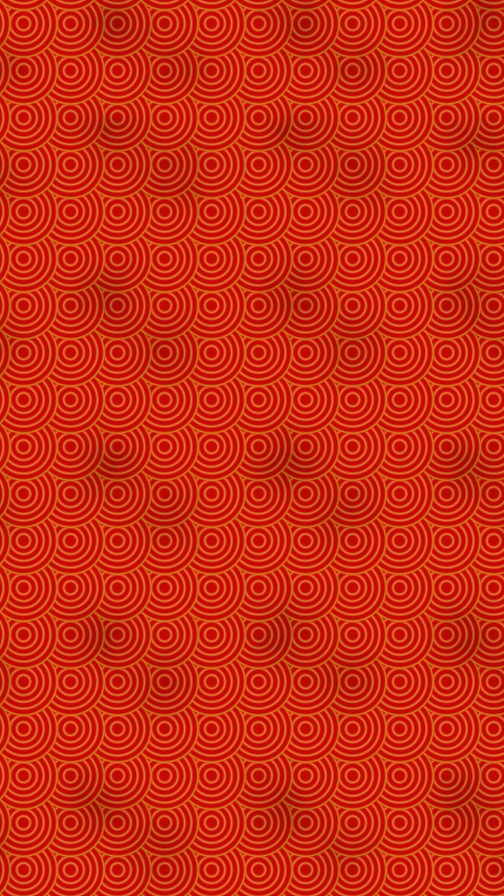
Reproduce this pattern procedurally as a WebGL 1 fragment shader.

```glsl
precision highp float;

uniform vec2 u_resolution;

const float CELLS_ACROSS = 10.72;
const float RING_COUNT = 5.0;
const float RING_STEP = 1.0 / 7.0;
const float HALF_LINE = 0.0195;
const float SOFTNESS = 0.047;

const vec3 RED = vec3(0.765, 0.04, 0.018);
const vec3 ORANGE = vec3(0.94, 0.52, 0.24);
const vec3 GOLD = vec3(0.88, 0.56, 0.15);

float hash(vec2 p) {
  return fract(sin(dot(p, vec2(41.3, 289.1))) * 4375.85);
}

float noise(vec2 p) {
  vec2 i = floor(p);
  vec2 f = fract(p);
  f = f * f * (3.0 - 2.0 * f);
  float low = mix(hash(i), hash(i + vec2(1.0, 0.0)), f.x);
  float high = mix(hash(i + vec2(0.0, 1.0)), hash(i + vec2(1.0, 1.0)), f.x);
  return mix(low, high, f.y);
}

float fbm(vec2 p) {
  float sum = 0.0;
  float weight = 0.5;
  for (int i = 0; i < 4; i++) {
    sum += weight * noise(p);
    p = p * 2.1 + 7.3;
    weight *= 0.5;
  }
  return sum;
}

// Coverage of a shape with signed distance d
float fill(float d, float blur) {
  return clamp(0.5 - d / blur, 0.0, 1.0);
}

// Concentric lines: orange inside, gold on the rim; alpha is coverage
vec4 rings(float radius, float blur) {
  float index = clamp(floor(radius / RING_STEP + 0.5), 1.0, RING_COUNT);
  float d = abs(radius - index * RING_STEP);
  float line = fill(d - HALF_LINE, blur) - fill(d + HALF_LINE, blur);
  vec3 ink = mix(ORANGE, GOLD, step(RING_COUNT - 0.5, index));
  return vec4(ink, line);
}

// Overlapping discs, painted from lower right to upper left
vec3 scales(vec2 p, float blur) {
  vec2 cell = floor(p);
  float outer = RING_COUNT * RING_STEP + HALF_LINE;
  vec3 color = RED;
  for (int row = 0; row < 3; row++) {
    for (int column = 0; column < 3; column++) {
      vec2 center = cell + vec2(1.5 - float(column), 1.5 - float(row));
      float radius = length(p - center);
      vec4 line = rings(radius, blur);
      vec3 disc = mix(RED, line.rgb, line.a);
      color = mix(color, disc, fill(radius - outer, blur));
    }
  }
  return color;
}

// Soft spot repeated on a coarse grid
float blotch(vec2 p, vec2 origin, vec2 period, float size) {
  vec2 q = mod(p - origin + 0.5 * period, period) - 0.5 * period;
  return exp(-dot(q, q) / (size * size));
}

// Smoky stains, drifting left downwards and closer together at the top
float stains(vec2 p) {
  vec2 warp = vec2(noise(p * 0.8), noise(p * 0.8 + 31.7)) - 0.5;
  vec2 q = p + warp * 0.35;
  q.x += 0.022 * p.y;
  q.y -= 1.35 * (1.0 - smoothstep(1.5, 3.0, p.y));
  vec2 period = vec2(3.86, 3.6);
  float dark = blotch(q, vec2(2.5, 2.75), period, 0.65);
  dark += 0.7 * blotch(q, vec2(3.75, 3.75), period, 0.65);
  return dark * (0.4 + 1.1 * fbm(p * 3.5));
}

void main() {
  float unit = CELLS_ACROSS / u_resolution.x;
  vec2 fromTop = vec2(gl_FragCoord.x, u_resolution.y - gl_FragCoord.y);
  vec2 p = fromTop * unit;

  vec3 color = scales(p, max(unit, SOFTNESS));

  // Cloth grain and darker wear
  float grain = noise(p * 17.0) - 0.5;
  color += grain * vec3(0.07, -0.03, 0.0);
  color *= 1.0 - 0.16 * min(stains(p), 1.0);

  gl_FragColor = vec4(color, 1.0);
}
```
